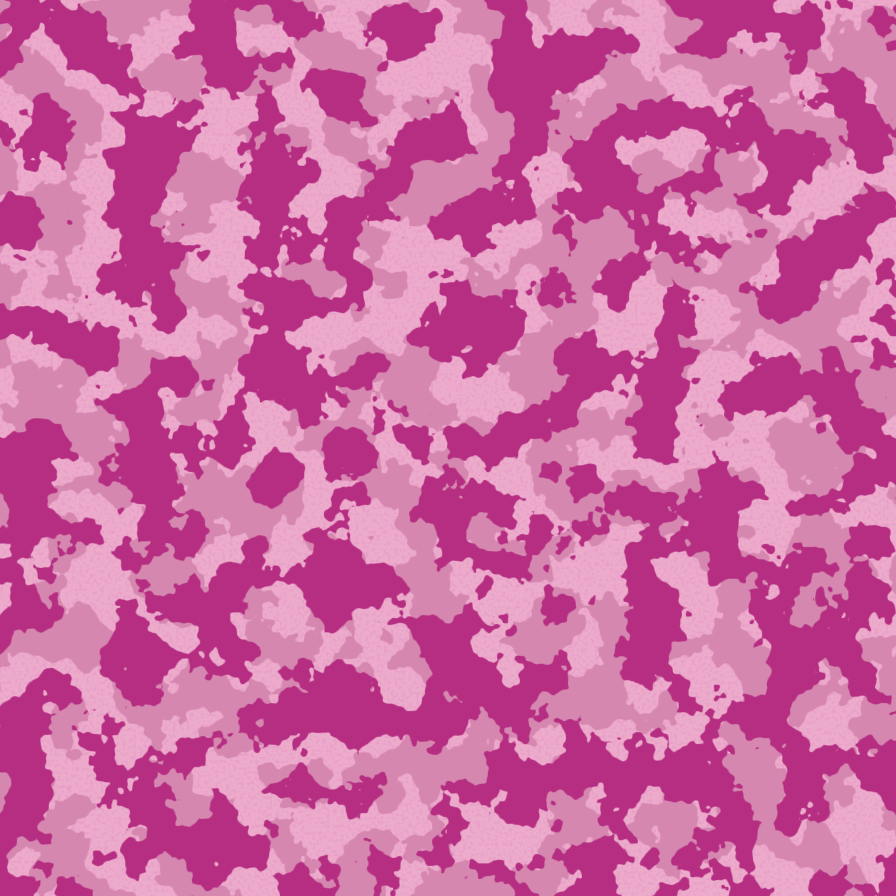
Write a WebGL 2 fragment shader that draws this pattern.

```glsl
#version 300 es
precision highp float;

// Three-tone pink camouflage: two independent fractal noise fields are cut
// at thresholds. One splits the ground into light and mid pink patches,
// the other lays ragged magenta blotches over both.

uniform vec2 u_resolution;
out vec4 fragColor;

const vec3 MAGENTA     = vec3(0.71, 0.18, 0.51);
const vec3 MID_PINK    = vec3(0.84, 0.53, 0.69);
const vec3 LIGHT_PINK  = vec3(0.93, 0.67, 0.80);
const vec3 LIGHT_SHADE = vec3(0.91, 0.63, 0.78);

const float PATCH_SCALE   = 14.0;   // noise cells across the canvas
const float GRAIN_SCALE   = 250.0;
const float MAGENTA_LEVEL = 0.045;
const float LIGHT_LEVEL   = -0.01;

float hash(vec2 p) {
    return fract(sin(dot(p, vec2(127.1, 311.7))) * 43758.5453);
}

// Dot product of a random unit gradient at a lattice corner with the offset
float cornerSlope(vec2 corner, vec2 offset) {
    float angle = 6.28318 * hash(corner);
    return dot(vec2(cos(angle), sin(angle)), offset);
}

// Gradient noise, centred on zero
float gradientNoise(vec2 p) {
    vec2 cell = floor(p);
    vec2 f = p - cell;
    vec2 w = f * f * f * (f * (f * 6.0 - 15.0) + 10.0);
    vec2 x = vec2(1.0, 0.0);
    vec2 y = vec2(0.0, 1.0);
    float low  = mix(cornerSlope(cell, f), cornerSlope(cell + x, f - x), w.x);
    float high = mix(cornerSlope(cell + y, f - y),
                     cornerSlope(cell + 1.0, f - 1.0), w.x);
    return mix(low, high, w.y);
}

// Octaves are turned and shifted so that their lattices never line up
float fractalNoise(vec2 p, float gain) {
    const mat2 TURN = mat2(0.8, 0.6, -0.6, 0.8);
    float sum = 0.0;
    float amplitude = 1.0;
    for (int octave = 0; octave < 4; octave++) {
        sum += amplitude * gradientNoise(p);
        p = TURN * p * 2.03 + vec2(17.3, 9.1);
        amplitude *= gain;
    }
    return sum;
}

// Antialiased threshold: 1 where the field exceeds the level
float cut(float field, float level) {
    float edge = max(0.8 * fwidth(field), 1e-4);
    return smoothstep(level - edge, level + edge, field);
}

void main() {
    vec2 uv = gl_FragCoord.xy / min(u_resolution.x, u_resolution.y);
    vec2 p = uv * PATCH_SCALE;

    float lightField   = fractalNoise(p + vec2(53.7, 21.4), 0.48);
    float magentaField = fractalNoise(p + vec2(8.2, 94.6), 0.5);

    // Faint grain inside the light patches
    float grain = smoothstep(-0.1, 0.4, gradientNoise(uv * GRAIN_SCALE));
    vec3 light = mix(LIGHT_PINK, LIGHT_SHADE, grain);

    // Ground patches, then blotches on top
    vec3 color = mix(MID_PINK, light, cut(lightField, LIGHT_LEVEL));
    color = mix(color, MAGENTA, cut(magentaField, MAGENTA_LEVEL));

    fragColor = vec4(color, 1.0);
}
```
